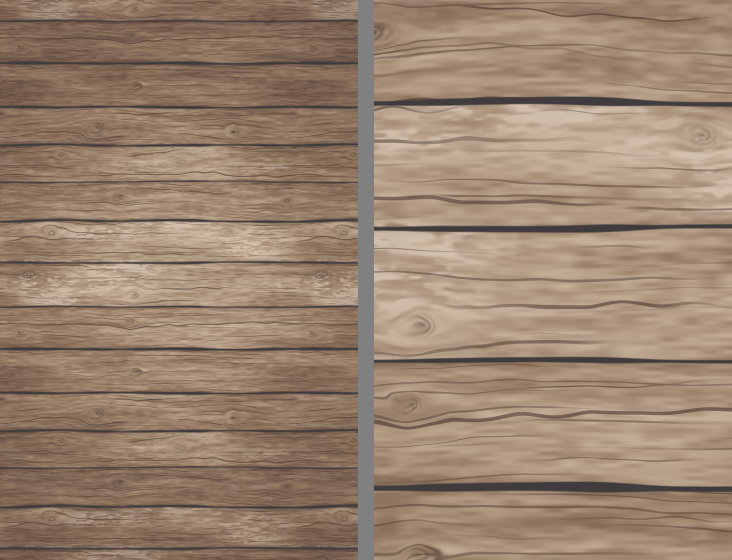
Left: the whole. Right: its middle third, enlarged.
A Shadertoy shader for this texture:

```glsl
// Weathered horizontal planks: seven boards of unequal height form a tile that repeats
// down and across. Stretched periodic noise gives grain, cracks and bleached wear,
// grain flows around the knots, and a soft glow lightens the middle of the canvas.

const vec2  TILE = vec2(0.522, 0.5104);   // repeat size, in canvas heights
const float FIRST_GAP = 0.0365;           // first gap, from the top
const int   PLANKS = 7;
// per plank: top edge, half width of the gap there, wear, main knot x
const vec4 PLANK[PLANKS] = vec4[PLANKS](
    vec4(0.0000, 0.0013, 0.05, 0.07), vec4(0.0768, 0.0022, 0.02, 0.46),
    vec4(0.1549, 0.0019, 0.15, 0.80), vec4(0.2227, 0.0018, 0.60, 0.21),
    vec4(0.2878, 0.0010, 0.12, 0.41), vec4(0.3581, 0.0019, 0.95, 0.78),
    vec4(0.4323, 0.0016, 0.90, 0.10));

const vec3 GAP_COLOR   = vec3(0.25, 0.235, 0.24);
const vec3 CRACK_COLOR = vec3(0.29, 0.225, 0.19);
const vec3 DARK_WOOD   = vec3(0.42, 0.325, 0.275);
const vec3 MID_WOOD    = vec3(0.57, 0.465, 0.375);
const vec3 PALE_WOOD   = vec3(0.74, 0.65, 0.56);
const vec3 BLEACHED    = vec3(0.84, 0.77, 0.70);

const float BASE_TONE = 0.15;
const float GLOW = 0.66;
const float GRAIN_CONTRAST = 0.85;
const float STAIN_CONTRAST = 0.42;
const float WEAR_TONE = 0.14;             // worn planks are lighter
const float CRACK_STRENGTH = 0.62;
const float WOBBLE = 0.0035;              // unevenness of the plank edges

float hash(vec2 p) {
    vec3 q = fract(p.xyx * vec3(0.1031, 0.1030, 0.0973));
    q += dot(q, q.yzx + 33.33);
    return fract((q.x + q.y) * q.z);
}

// Value noise that repeats after 'period' cells
float noise(vec2 p, vec2 period) {
    vec2 i = floor(p), f = fract(p);
    f = f * f * (3.0 - 2.0 * f);
    vec2 a = mod(i, period), b = mod(i + 1.0, period);
    return mix(mix(hash(a), hash(vec2(b.x, a.y)), f.x),
               mix(hash(vec2(a.x, b.y)), hash(b), f.x), f.y);
}

// Noise drawn out along the plank; freq.x is a whole number of cells per tile
float streak(vec2 p, vec2 freq, float seed) {
    return noise(p * freq + vec2(13.7, 61.0) * seed + 300.0, vec2(freq.x, 4096.0));
}

// Rows of thin broken lines that follow the grain, one per row at a random height
float cracks(vec2 p, float rows, float width, float seed, float px) {
    float s = p.y * rows + 0.8 * streak(vec2(p.x, 0.0), vec2(5.0, 1.0), seed)
            + 0.25 * streak(p, vec2(24.0, rows), seed + 5.0);
    float row = floor(s) + 40.0 * seed;
    float d = abs(fract(s) - 0.25 - 0.5 * hash(vec2(row, 3.0))) / rows;
    float cells = 3.0 + floor(5.0 * hash(vec2(row, 7.0)));
    float along = noise(vec2(p.x * cells, row), vec2(cells, 4096.0));
    row = mod(row, 4096.0);
    float seen = smoothstep(0.45, 0.8, noise(vec2(p.x * cells + row * 0.37, row), vec2(cells, 4096.0)));
    width *= 0.5 + along;
    return seen * (1.0 - smoothstep(width - 0.7 * px, width + 0.7 * px, d));
}

// Bends the grain coordinate v around a knot; returns its dark rings
float knot(vec2 p, vec2 center, float radius, inout float v) {
    vec2 d = vec2((fract(p.x - center.x + 0.5) - 0.5) * TILE.x, p.y - center.y);
    d.x *= 0.7;
    d += 0.006 * (vec2(noise(p * vec2(60.0, 120.0), vec2(60.0, 2048.0)),
                       noise(p * vec2(50.0, 90.0) + 7.0, vec2(50.0, 2048.0))) - 0.5);
    float r2 = dot(d, d), r = sqrt(r2) / radius;
    v -= d.y * radius * radius * 2.0 / (r2 + 0.6 * radius * radius);
    float rings = 0.5 + 0.5 * cos(r * 7.5 + 4.0 * d.x / radius);
    return rings * (1.0 - smoothstep(0.6, 1.7, r)) + 0.4 * exp(-r * r * 5.0);
}

void mainImage(out vec4 fragColor, in vec2 fragCoord) {
    vec2 uv = fragCoord / iResolution.xy;
    float px = 1.0 / iResolution.y;
    vec2 p = vec2(fragCoord.x, iResolution.y - fragCoord.y) * px;

    // Tile coordinates: x in tiles, y in canvas heights, with uneven edges
    float x = p.x / TILE.x;
    float y = p.y - FIRST_GAP;
    y += WOBBLE * (noise(vec2(x * 5.0, y / TILE.y * 14.0), vec2(5.0, 14.0)) - 0.5);
    y = mod(y, TILE.y);

    // Which plank, and the distance to its gaps
    int k = 0;
    for (int i = 1; i < PLANKS; i++) if (y >= PLANK[i].x) k = i;
    vec4 plank = PLANK[k];
    float bottom = k == PLANKS - 1 ? TILE.y : PLANK[k + 1].x;
    float thick = 0.55 + 0.9 * noise(vec2(x * 12.0, 3.0), vec2(12.0, 64.0));
    float edge = min(y - plank.x - plank.y * thick,
                     bottom - y - PLANK[(k + 1) % PLANKS].y * thick);
    float seed = float(k) + 1.0, wear = plank.z;

    // Grain coordinate, bent by slow waves and two knots per plank
    vec2 q = vec2(x, y);
    float v = y + 0.005 * streak(q, vec2(4.0, 16.0), seed);
    float rings = 0.0;
    for (int j = 0; j < 2; j++) {
        float id = float(j) * 17.0 + seed;
        float kx = fract(plank.w + float(j) * (0.3 + 0.3 * hash(vec2(id, 5.0))));
        float ky = mix(plank.x, bottom, 0.22 + 0.56 * hash(vec2(id, 9.0)));
        float radius = mix(0.004, 0.008, hash(vec2(id, 2.0)));
        float fade = mix(0.25, 1.0, hash(vec2(id, 13.0)));
        rings = max(rings, fade * knot(q, vec2(kx, ky), radius, v));
    }
    vec2 g = vec2(x, v);

    // Tone from broad stains, streaks and pores
    float stain = 0.6 * streak(q, vec2(4.0, 24.0), seed + 72.0)
                + 0.4 * streak(g, vec2(7.0, 60.0), seed + 80.0) - 0.5;
    float grain = 0.26 * streak(g, vec2(5.0, 120.0), seed + 8.0)
                + 0.34 * streak(g, vec2(11.0, 250.0), seed + 16.0)
                + 0.40 * streak(g, vec2(42.0, 440.0), seed + 24.0) - 0.5;
    vec2 c = (uv - 0.5) * vec2(1.6, 2.7);
    float glow = exp(-dot(c, c));
    float tone = BASE_TONE + GLOW * glow + GRAIN_CONTRAST * grain
               + STAIN_CONTRAST * stain + WEAR_TONE * (wear - 0.3);
    tone -= 0.2 * exp(-max(edge, 0.0) / 0.003);
    tone = clamp(tone, -0.15, 1.1);
    vec3 col = tone < 0.5 ? mix(DARK_WOOD, MID_WOOD, tone * 2.0)
                          : mix(MID_WOOD, PALE_WOOD, tone * 2.0 - 1.0);

    // Bleached flakes in worn patches
    float patches = smoothstep(0.32, 0.75, streak(q, vec2(4.0, 34.0), seed + 32.0));
    float flakes = 0.35 * streak(g, vec2(11.0, 140.0), seed + 40.0)
                 + 0.35 * streak(g, vec2(30.0, 270.0), seed + 48.0)
                 + 0.30 * streak(g, vec2(80.0, 470.0), seed + 88.0);
    flakes = (0.2 + 0.8 * smoothstep(0.40, 0.64, flakes)) * patches;
    col = mix(col, BLEACHED, flakes * (0.10 + 0.85 * wear) * (0.4 + 0.6 * glow));

    // Thin cracks along the grain, then knot rings
    float crack = max(cracks(g, 58.0, 0.0008, seed, px),
                      0.75 * cracks(g, 125.0, 0.0005, seed + 9.0, px));
    col = mix(col, CRACK_COLOR, crack * CRACK_STRENGTH);
    col = mix(col, CRACK_COLOR, 0.45 * min(rings, 1.0));

    // Dark gaps between planks
    col = mix(GAP_COLOR, col, smoothstep(-px, px, edge));
    fragColor = vec4(col, 1.0);
}
```
